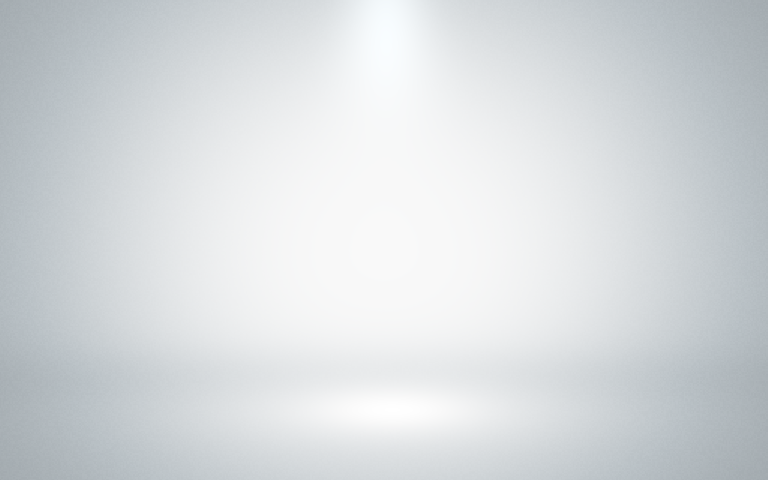
Reproduce this background procedurally as a Shadertoy shader.

```glsl
float hash(vec2 cell) {
    vec3 p = fract(vec3(cell.xyx) * 0.1031);
    p += dot(p, p.yzx + 33.33);
    return fract((p.x + p.y) * p.z);
}

// Soft elliptical falloff, 1 at the centre
float glow(vec2 offset, vec2 radius) {
    vec2 q = offset / radius;
    return exp(-dot(q, q));
}

void mainImage(out vec4 fragColor, in vec2 fragCoord) {
    vec2 uv = fragCoord / iResolution.xy;

    // Wall light, broad with a flat core
    vec2 wall = uv - vec2(0.5, 0.47);
    float spread = length(wall / vec2(0.48, wall.y > 0.0 ? 0.74 : 0.62));
    float shade = 0.62 + 0.355 * exp(-pow(spread, 2.7));

    // Dim band where the wall meets the floor
    shade -= 0.045 * glow(uv - vec2(0.5, 0.215), vec2(0.55, 0.065));

    // Pool of light on the floor
    vec2 pool = uv - vec2(0.513, 0.147);
    shade += 0.045 * glow(pool, vec2(0.1, 0.045));
    shade += 0.05 * glow(pool, vec2(0.22, 0.07));

    // Beam from above, widening as it fades
    float drop = 1.0 - uv.y;
    float beam = glow(vec2(uv.x - 0.503, drop), vec2(0.055 + 0.1 * drop, 0.2));
    shade += 0.115 * beam;

    // Cool tint in the darker tones and in the beam
    float coolness = clamp((0.975 - shade) / 0.22, 0.0, 1.0);
    vec3 color = shade + vec3(-0.03, 0.0, 0.018) * coolness;
    color += vec3(-0.02, 0.0, 0.01) * beam;

    // Fine grain, strongest toward the edges
    float grain = hash(floor(uv * vec2(512.0, 320.0))) - 0.5;
    color += 0.016 * grain * coolness;

    fragColor = vec4(clamp(color, 0.0, 1.0), 1.0);
}
```
